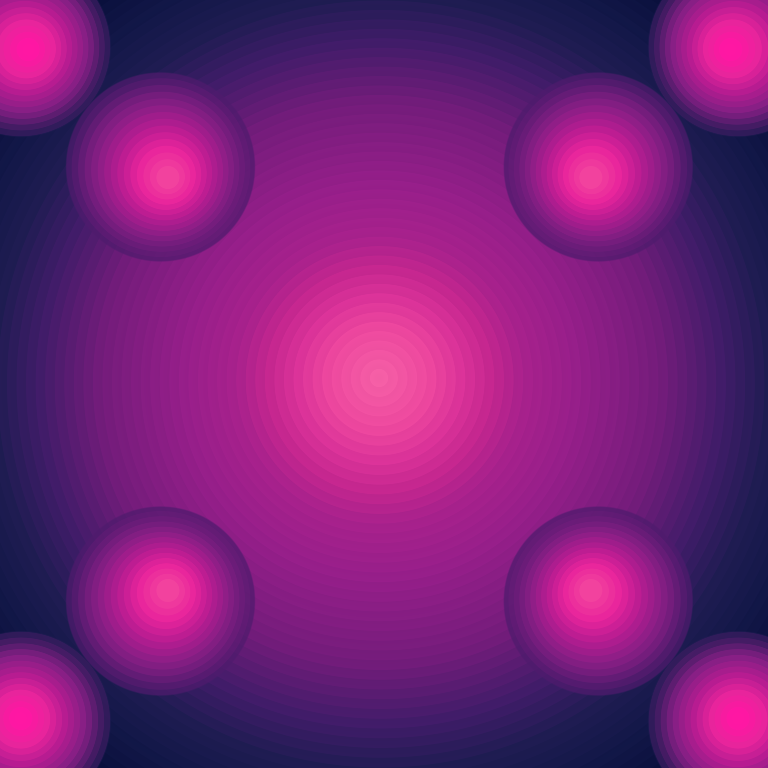
A WebGL 2 fragment shader for this background:

```glsl
#version 300 es
precision highp float;
// Magenta glow of stepped concentric discs fading into navy corners,
// with two stepped orbs mirrored into each quadrant.
// Radii are quantised into bands, then coloured by chained ramps.
uniform vec2 u_resolution;
out vec4 fragColor;

// Moves a colour toward the next stop between radii a and b.
vec3 toward(vec3 color, vec3 next, float a, float b, float r) {
  return mix(color, next, clamp((r - a) / (b - a), 0.0, 1.0));
}

// Quantises a radius into bands with smooth borders.
float bands(float r, float width, float pixel) {
  float x = r / width;
  float soft = min(pixel / width, 1.0);
  return (floor(x) + smoothstep(1.0 - soft, 1.0, fract(x))) * width;
}

// Radius of the nested disc through p, as centres drift from focus to center.
float nestedRadius(vec2 p, vec2 focus, vec2 center, float size) {
  float r = length(p - focus);
  for (int i = 0; i < 6; i++) {
    r = length(p - mix(focus, center, min(r / size, 1.0)));
  }
  return r;
}

vec3 glowColor(float r) {
  vec3 c = vec3(0.96, 0.37, 0.65);
  c = toward(c, vec3(0.93, 0.28, 0.62), 0.00, 0.06, r);
  c = toward(c, vec3(0.86, 0.20, 0.60), 0.06, 0.10, r);
  c = toward(c, vec3(0.77, 0.15, 0.56), 0.10, 0.14, r);
  c = toward(c, vec3(0.66, 0.13, 0.55), 0.14, 0.18, r);
  c = toward(c, vec3(0.59, 0.12, 0.54), 0.18, 0.25, r);
  c = toward(c, vec3(0.45, 0.11, 0.48), 0.25, 0.36, r);
  c = toward(c, vec3(0.25, 0.11, 0.41), 0.36, 0.44, r);
  c = toward(c, vec3(0.12, 0.11, 0.32), 0.44, 0.50, r);
  c = toward(c, vec3(0.07, 0.09, 0.28), 0.50, 0.56, r);
  return toward(c, vec3(0.00, 0.03, 0.19), 0.56, 0.68, r);
}

// t runs from 0 at the core to 1 at the rim.
vec3 orbColor(float t, vec3 core, vec3 rim) {
  vec3 c = toward(core, vec3(0.91, 0.14, 0.61), 0.0, 0.22, t);
  c = toward(c, vec3(0.72, 0.11, 0.57), 0.22, 0.43, t);
  c = toward(c, vec3(0.53, 0.12, 0.52), 0.43, 0.65, t);
  return toward(c, rim, 0.65, 1.0, t);
}

// Lays one orb over the base colour.
vec3 addOrb(vec3 base, vec2 p, vec2 focus, vec2 center, float size,
            vec3 core, vec3 rim, float pixel) {
  float r = nestedRadius(p, focus, center, size);
  float t = bands(r, 0.0078, pixel) / size;
  t = max(t - 0.06, 0.0) / 0.94;
  float cover = smoothstep(size + pixel, size - pixel, length(p - center));
  float opacity = mix(1.0, 0.72, smoothstep(0.7, 1.0, t));
  return mix(base, orbColor(t, core, rim), cover * opacity);
}

void main() {
  float pixel = 1.0 / min(u_resolution.x, u_resolution.y);
  vec2 p = (gl_FragCoord.xy - 0.5 * u_resolution) * pixel + 0.5;

  // Central glow
  float r = nestedRadius(p, vec2(0.4935, 0.508), vec2(0.496, 0.5), 0.5);
  float ring = bands(r, 0.0125, pixel);
  vec3 color = glowColor(ring);
  color *= 1.0 + 0.018 * (r - ring - 0.006) / 0.0125;

  // Mirrored orbs
  vec2 q = abs(p - vec2(0.494, 0.5));
  float isTop = step(0.5, p.y);
  color = addOrb(color, q, vec2(mix(0.467, 0.456, isTop), 0.435),
                 vec2(0.467, 0.439), 0.117,
                 vec3(1.0, 0.09, 0.64), vec3(0.15, 0.11, 0.34), pixel);
  color = addOrb(color, q, vec2(0.274, 0.267),
                 vec2(0.285, 0.2826), 0.123,
                 vec3(0.95, 0.26, 0.62), vec3(0.27, 0.10, 0.41), pixel);

  fragColor = vec4(color, 1.0);
}
```
